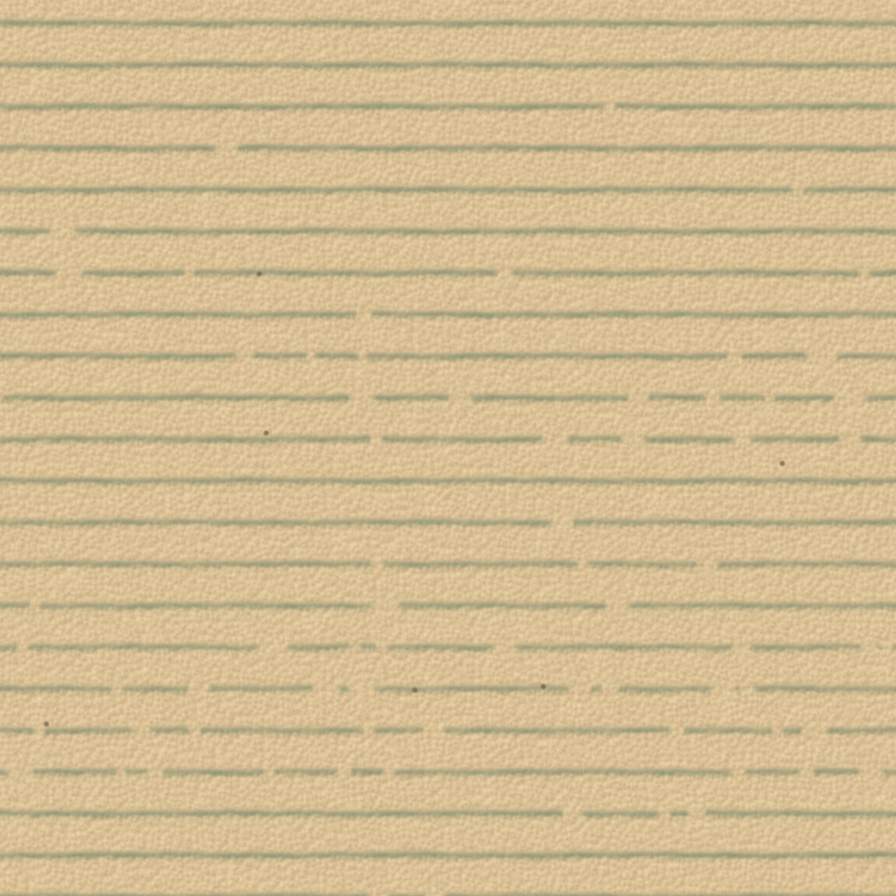
Reproduce this texture procedurally as a Shadertoy shader.

```glsl
vec2 hash2(vec2 p) {
    vec3 q = fract(vec3(p.xyx) * vec3(0.1031, 0.1030, 0.0973));
    q += dot(q, q.yzx + 33.33);
    return fract((q.xx + q.yz) * q.zy);
}

float bump(float x, float center, float width) {
    float t = (x - center) / width;
    return exp(-t * t);
}

// Distance to the nearest scattered point
float cellular(vec2 p) {
    vec2 cell = floor(p);
    float nearest = 2.0;
    for (int j = -1; j <= 1; j++)
    for (int i = -1; i <= 1; i++) {
        vec2 c = cell + vec2(i, j);
        nearest = min(nearest, distance(p, c + hash2(c)));
    }
    return nearest;
}

// Chance of a break: two worn bands, a crease and the right side
float wearAt(float x, float row) {
    float upper = bump(row, 8.2, 2.0);
    float lower = bump(row, 16.0, 3.0);
    float crease = bump(x, 0.4, 0.035);
    float side = smoothstep(0.6, 0.9, x);
    return 0.025 + upper * (0.05 + 0.7 * crease + 0.22 * side)
                 + lower * (0.22 + 0.5 * crease + 0.12 * side);
}

// Ink left along a ruled line after scattered breaks
float inkLeft(float x, float row) {
    float left = 1.0;
    float slot = floor(x / 0.034);
    for (int i = -1; i <= 1; i++) {
        vec2 id = vec2(slot + float(i) + 11.0, row + 37.0);
        vec2 r = hash2(id);
        float center = (slot + float(i) + r.x) * 0.034;
        float radius = mix(0.004, 0.014, hash2(id + 71.0).x);
        float broken = step(r.y, wearAt(center, row));
        float gap = 1.0 - smoothstep(radius - 0.003, radius + 0.005, abs(x - center));
        left *= 1.0 - 0.93 * broken * gap;
    }
    return left;
}

// Sparse dark flecks
float flecks(vec2 p) {
    vec2 cell = floor(p * 12.0);
    vec2 r = hash2(cell + 19.0);
    vec2 center = (cell + 0.15 + 0.7 * r) / 12.0;
    float present = step(hash2(cell + 53.0).x, 0.07);
    return present * (1.0 - smoothstep(0.001, 0.0045, distance(p, center)));
}

void mainImage(out vec4 fragColor, in vec2 fragCoord) {
    vec2 uv = fragCoord / iResolution.xy;

    // Paper with raised, side-lit grain
    vec2 g = uv * 145.0;
    float relief = cellular(g) - cellular(g + vec2(0.35, -0.45));
    float fine = cellular(uv * 230.0 + 40.0) - 0.45;
    float mottle = cellular(uv * 48.0 + 9.0) - 0.45;
    float grain = 0.08 * relief + 0.05 * fine + 0.025 * mottle;
    vec3 color = vec3(0.858, 0.757, 0.588) + grain * vec3(0.95, 1.0, 1.05);

    // Ruled lines, counted from the top, with a slight wobble
    float spacing = 0.04642;
    float fromTop = 1.0 - uv.y - 0.0262;
    float row = floor(fromTop / spacing + 0.5);
    float phase = row * 2.4;
    float wobble = 0.0005 * sin(uv.x * 23.0 + phase)
                 + 0.0004 * sin(uv.x * 71.0 + phase * 1.7)
                 + 0.0003 * sin(uv.x * 190.0 + phase * 3.1);
    float offset = fromTop - row * spacing + wobble + 0.0012 * relief;
    float strength = 0.84 + 0.06 * sin(uv.x * 37.0 + phase * 2.3)
                   + 0.06 * sin(uv.x * 113.0 + phase)
                   - 0.1 * bump(row, 15.0, 4.0);
    float ink = bump(offset, 0.0, 0.0041) * strength * inkLeft(uv.x, row);
    color = mix(color, vec3(0.59, 0.60, 0.47) + 0.5 * grain, ink);

    color = mix(color, vec3(0.42, 0.35, 0.25), 0.7 * flecks(uv));
    fragColor = vec4(color, 1.0);
}
```
